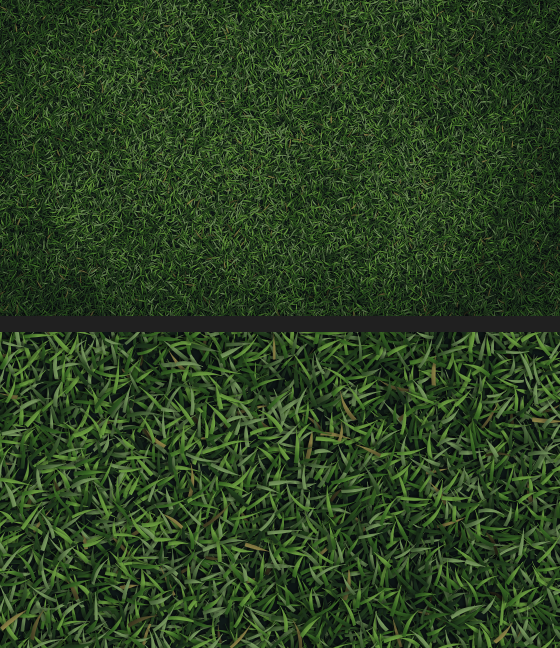
Top, the full canvas; bottom, a detail of the centre.
Write a Shadertoy shader that draws this texture.

```glsl
// Dense mown lawn seen from above: layers of short, bent, tapering blades
// are scattered on jittered grids and painted from dark soil to bright tips.
// A soft pool of light and broad noise patches vary the tone.
#define LAYERS 10
#define CELL 0.0220         // grid spacing, in canvas heights
#define BLADE_LENGTH 0.0190 // longest half length
#define BLADE_WIDTH 0.0023  // widest half width
#define SPREAD 2.8          // range of blade directions, radians
#define SHADOW 0.22         // darkening beside each blade
#define BRIGHTNESS 1.30
#define VIGNETTE 0.46
#define PATCHINESS 0.62     // strength of the broad tone patches
#define GAIN 1.13           // final exposure
#define PALE_SHARE 0.38
#define DRY_SHARE 0.02

const vec3 SOIL   = vec3(0.035, 0.06, 0.05);
const vec3 DEEP   = vec3(0.08, 0.14, 0.08);
const vec3 GREEN  = vec3(0.13, 0.25, 0.09);
const vec3 FRESH  = vec3(0.19, 0.35, 0.11);
const vec3 BRIGHT = vec3(0.35, 0.51, 0.20);
const vec3 PALE   = vec3(0.40, 0.49, 0.33);
const vec3 DRY    = vec3(0.45, 0.42, 0.22);

vec4 hash4(vec3 p) {
    vec4 q = fract(p.xyzx * vec4(0.1031, 0.1030, 0.0973, 0.1099));
    q += dot(q, q.wzxy + 33.33);
    return fract((q.xxyz + q.yzzw) * q.zywx);
}

float valueNoise(vec2 p) {
    vec2 i = floor(p), f = fract(p);
    f = f * f * (3.0 - 2.0 * f);
    float a = hash4(vec3(i, 91.0)).x;
    float b = hash4(vec3(i + vec2(1, 0), 91.0)).x;
    float c = hash4(vec3(i + vec2(0, 1), 91.0)).x;
    float d = hash4(vec3(i + vec2(1, 1), 91.0)).x;
    return mix(mix(a, b, f.x), mix(c, d, f.x), f.y);
}

// Colour ramp from deep shade to sunlit blade
vec3 grassRamp(float tone) {
    float t = clamp(tone, 0.0, 1.0) * 4.0;
    vec3 c = mix(SOIL, DEEP, clamp(t, 0.0, 1.0));
    c = mix(c, GREEN, clamp(t - 1.0, 0.0, 1.0));
    c = mix(c, FRESH, clamp(t - 2.0, 0.0, 1.0));
    return mix(c, BRIGHT, clamp(t - 3.0, 0.0, 1.0));
}

// Light pool with dim edges and soft uneven patches
float lightAt(vec2 p, float aspect) {
    vec2 d = (p - vec2(0.48 * aspect, 0.58)) / vec2(0.5 * aspect, 0.60);
    float pool = 1.0 - VIGNETTE * smoothstep(0.1, 1.6, dot(d, d));
    float patches = valueNoise(p * 4.0 + 7.0) * 0.4
                  + valueNoise(p * 11.0) * 0.35 + valueNoise(p * 23.0 + 3.0) * 0.25;
    return BRIGHTNESS * pool * (1.0 + PATCHINESS * (patches - 0.5));
}

// Paints one blade over the colour below; q is relative to its centre
vec3 paintBlade(vec3 below, vec2 q, float lean, float height, float light,
                vec4 shape, vec4 look, float px) {
    float angle = lean + (shape.z - 0.5) * SPREAD;
    vec2 along = vec2(sin(angle), cos(angle));
    float len = BLADE_LENGTH * mix(0.5, 1.0, shape.w);
    float y = dot(q, along);
    float s = y / len;
    float x = dot(q, vec2(along.y, -along.x));
    x += (look.x - 0.5) * 0.4 * len * (s * s - 0.4);

    float taper = 1.0 - 0.85 * smoothstep(-0.3, 1.0, s);
    float width = BLADE_WIDTH * mix(0.6, 1.0, look.y) * taper;
    float ends = clamp((len - abs(y)) / px + 0.5, 0.0, 1.0);
    float cover = ends * clamp((width - abs(x)) / px + 0.5, 0.0, 1.0);
    float shade = ends * (1.0 - smoothstep(width, width + 0.004, abs(x + 0.001)));

    // Tone rises with height in the turf and towards the blade tip
    float tone = (look.z * 0.84 + height * 0.32) * light;
    tone *= mix(0.70, 1.08, smoothstep(-1.0, 0.5, s));
    vec3 blade = grassRamp(tone);
    float pale = step(look.w, PALE_SHARE) * smoothstep(0.3, 0.8, tone);
    blade = mix(blade, PALE * min(tone, 1.0), 0.75 * pale);
    blade = mix(blade, DRY * min(tone + 0.1, 1.0), step(1.0 - DRY_SHARE, look.w));
    blade *= 1.0 + 0.12 * clamp(x / BLADE_WIDTH, -1.0, 1.0);
    return mix(below * (1.0 - SHADOW * shade), blade, cover);
}

void mainImage(out vec4 fragColor, in vec2 fragCoord) {
    vec2 p = fragCoord / iResolution.y;
    float aspect = iResolution.x / iResolution.y;
    float px = 1.0 / iResolution.y;
    float light = lightAt(p, aspect);
    vec3 color = SOIL * light;

    for (int layer = 0; layer < LAYERS; layer++) {
        float id = float(layer);
        float height = id / float(LAYERS - 1);
        vec2 grid = p / CELL + hash4(vec3(id, 5.0, 17.0)).xy * 40.0;
        vec2 cell = floor(grid);
        for (int j = -1; j <= 1; j++)
        for (int i = -1; i <= 1; i++) {
            vec2 site = cell + vec2(i, j);
            vec4 shape = hash4(vec3(site, id + 1.0));
            vec4 look = hash4(vec3(site + 53.0, id + 31.0));
            vec2 q = (grid - site - shape.xy) * CELL;
            // Neighbouring blades share a gentle lean
            float lean = 0.2 + 1.3 * (valueNoise(site * 0.11) - 0.5);
            color = paintBlade(color, q, lean, height, light, shape, look, px);
        }
    }
    // Lift the exposure and keep a trace of haze in the shadows
    fragColor = vec4(color * GAIN + vec3(0.004, 0.004, 0.012), 1.0);
}
```
